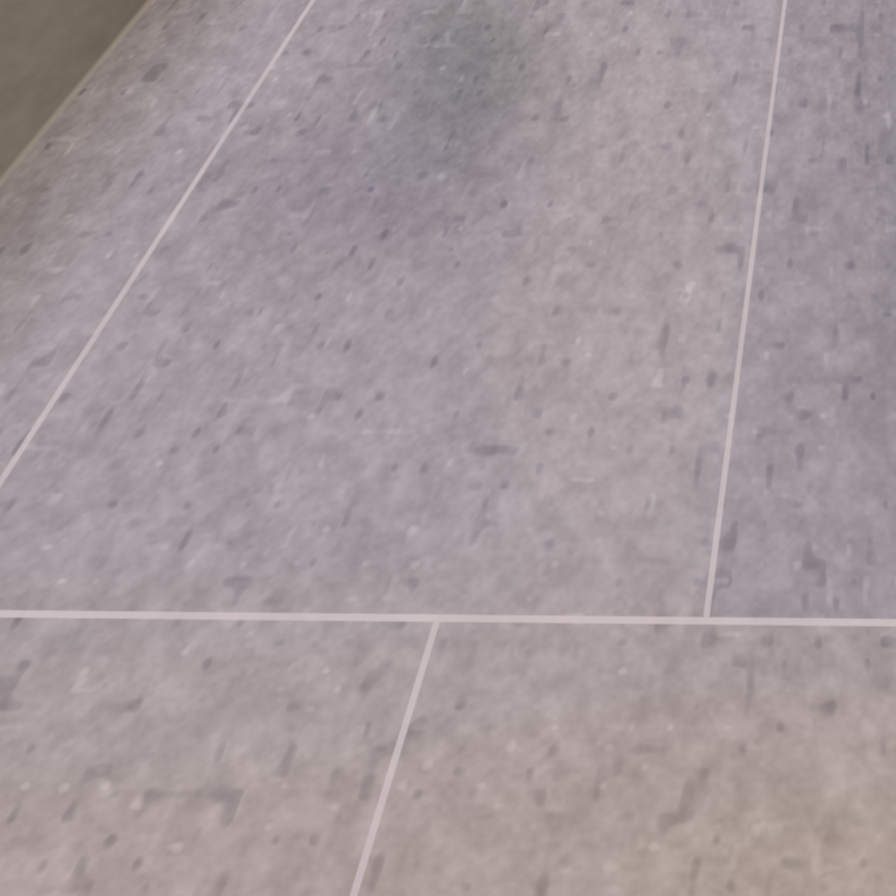
A Shadertoy shader for this texture:

```glsl
// Grey-mauve stone floor tiles in perspective, with pale joints, soft shadows and a dark skirting.

float hash(vec2 p) {
    p = fract(p * vec2(0.1031, 0.1137));
    p += dot(p, p.yx + 33.33);
    return fract((p.x + p.y) * p.x * 17.0 + p.y * 5.3);
}

float noise(vec2 p) {
    vec2 cell = floor(p), f = fract(p);
    f = f * f * (3.0 - 2.0 * f);
    return mix(mix(hash(cell), hash(cell + vec2(1, 0)), f.x),
               mix(hash(cell + vec2(0, 1)), hash(cell + vec2(1, 1)), f.x), f.y);
}

float fbm(vec2 p) {
    float sum = 0.0, amp = 0.5;
    for (int i = 0; i < 4; i++) {
        sum += amp * noise(p);
        p = mat2(1.6, 1.2, -1.2, 1.6) * p + 7.3;
        amp *= 0.55;
    }
    return sum / 1.01;
}

// Soft elliptical spot, 1 at its centre
float spot(vec2 p, vec2 centre, vec2 radius) {
    vec2 d = (p - centre) / radius;
    return exp(-dot(d, d));
}

// Coverage of a line of the given half width at distance d
float stroke(float d, float halfWidth, float soft) {
    return 1.0 - smoothstep(halfWidth - soft, halfWidth + soft, abs(d));
}

void mainImage(out vec4 fragColor, in vec2 fragCoord) {
    vec2 uv = fragCoord / iResolution.xy;
    float soft = max(0.0016, 1.0 / iResolution.y);

    // Perspective: joints running away share one vanishing point
    float depth = 2.01 - uv.y;
    float slope = (1.005 - uv.x) / depth;
    float perUnit = depth / sqrt(1.0 + slope * slope);
    vec2 ground = vec2(slope, log(depth)) + 3.0;

    // Broad colour: cool far away, warm in front
    vec3 color = mix(vec3(0.675, 0.622, 0.614), vec3(0.648, 0.608, 0.630),
                     smoothstep(0.0, 0.45, uv.y));
    color += vec3(0.012, 0.002, -0.018) * spot(uv, vec2(0.95, 0.05), vec2(0.4, 0.2));
    color += vec3(0.022, 0.014, 0.006) * spot(uv, vec2(0.68, 0.7), vec2(0.16, 0.35));
    color += 0.035 * (fbm(ground * 9.0) - 0.5);

    // Stone grain, dark pits and pale flecks
    color += 0.12 * (fbm(ground * 75.0) - 0.5);
    color += 0.035 * (noise(ground * 230.0) - 0.5);
    color -= vec3(0.075, 0.072, 0.066) * smoothstep(0.76, 0.98, noise(ground * vec2(95.0, 75.0) + 41.0));
    color += 0.06 * smoothstep(0.84, 1.0, noise(ground * 85.0 + 17.0));

    // Shadows and reflections on the floor
    color -= vec3(0.125, 0.100, 0.110) * spot(uv, vec2(0.52, 0.93), vec2(0.09, 0.10));
    color -= vec3(0.065, 0.060, 0.040) * spot(uv, vec2(0.41, 0.79), vec2(0.15, 0.09));
    color -= vec3(0.045, 0.040, 0.038) * spot(uv, vec2(1.02, 0.80), vec2(0.07, 0.40));

    // Cross joint divides two rows; the front row is shifted by a third of a tile
    float crossJoint = uv.y - 0.315 + 0.010 * uv.x;
    float backRow = step(0.0, crossJoint);
    float period = 0.5215;
    float column = (slope - 0.1275) / period - (1.0 - backRow) * 0.338;
    float alongJoint = (fract(column + 0.5) - 0.5) * period * perUnit;
    color -= vec3(0.026, 0.024, 0.016) * backRow * (1.0 - smoothstep(-0.02, 0.02, column));

    // Faint scuff on the front row
    float scuff = stroke(uv.x - 0.12 - 0.95 * (0.30 - uv.y), 0.0, 0.03);
    color += vec3(0.035, 0.028, 0.026) * scuff * smoothstep(0.09, 0.16, uv.y) * (1.0 - backRow);

    // Shade falling off from the skirting
    float shade = backRow * smoothstep(0.67, 0.85, slope);
    color -= vec3(0.125, 0.130, 0.170) * shade;

    // Joints, thinner with distance and unevenly worn
    float wear = 0.72 + 0.28 * fbm(ground * 28.0);
    float joint = stroke(alongJoint, 0.0021 * depth, soft) * (1.0 - step(0.75, slope));
    joint = max(0.9 * joint, stroke(crossJoint, 0.0042, soft));
    color = mix(color, vec3(0.81, 0.755, 0.765), joint * wear);

    // Skirting in the far corner with a dull lit edge
    float edge = (slope - 0.828) * perUnit;
    float skirting = backRow * smoothstep(-soft, soft, edge);
    vec3 skirtingColor = vec3(0.465, 0.425, 0.380) + 0.06 * (fbm(ground * 60.0) - 0.5);
    skirtingColor -= 0.04 * smoothstep(0.08, 0.0, edge) * smoothstep(0.8, 1.0, uv.y);
    color = mix(color, skirtingColor, skirting);
    color = mix(color, vec3(0.60, 0.55, 0.50), 0.75 * backRow * stroke(edge, 0.0030, 0.0025));

    fragColor = vec4(color, 1.0);
}
```
